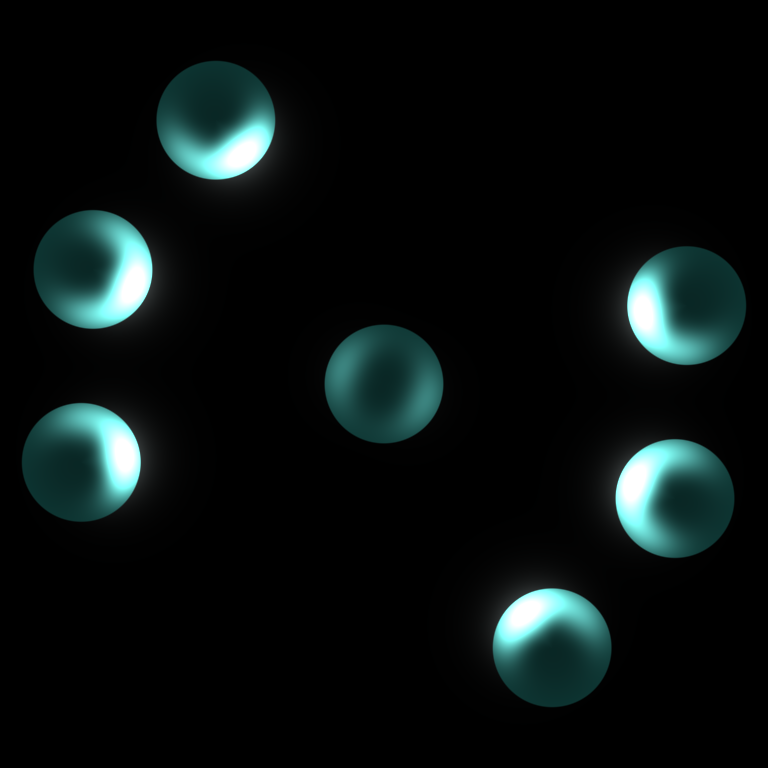
Write a Shadertoy shader that draws this background.

```glsl
#define ORB_RADIUS 0.0773
#define RING_RADIUS 0.4073
#define AXIS_ANGLE -0.375
#define ORB_SPACING 0.6283
#define KEY_LIGHT 2.6
#define NEIGHBOUR_LIGHT 0.6
#define CENTRE_LIGHT 0.42
#define HALO_WIDTH 0.021
#define HALO_STRENGTH 0.085
#define BODY_COLOUR vec3(0.045, 0.185, 0.175)
#define LIGHT_COLOUR vec3(0.45, 0.80, 0.78)
#define HALO_COLOUR vec3(0.92, 1.0, 1.0)

vec2 polar(float angle) {
    return vec2(cos(angle), sin(angle));
}

// Angular falloff around a light direction
float facing(vec2 p, vec2 lightDir, float focus) {
    return exp(focus * (dot(p / max(length(p), 1e-4), lightDir) - 1.0));
}

// Soft crescent just inside the rim, in orb radii
float crescent(vec2 q, vec2 lightDir, float focus) {
    float offset = (length(q) - 0.74) / 0.32;
    return exp(-offset * offset) * facing(q, lightDir, focus);
}

// Sphere body plus the light it receives
vec3 orbSurface(vec2 q, float light) {
    float r2 = dot(q, q);
    return BODY_COLOUR * (0.82 + 0.25 * r2) + LIGHT_COLOUR * light;
}

// Disc coverage with a smooth edge
float orbMask(vec2 p) {
    float blur = 1.0 / iResolution.y;
    return 1.0 - smoothstep(-blur, blur, length(p) - ORB_RADIUS);
}

float halo(vec2 p, vec2 lightDir) {
    float outside = max(length(p) - ORB_RADIUS, 0.0);
    return HALO_STRENGTH * exp(-outside / HALO_WIDTH) * facing(p, lightDir, 2.2);
}

void mainImage(out vec4 fragColor, in vec2 fragCoord) {
    vec2 uv = (fragCoord - 0.5 * iResolution.xy) / iResolution.y;
    vec3 colour = vec3(0.0);

    // Central orb, lit from both groups
    vec2 axis = polar(AXIS_ANGLE);
    vec2 q = uv / ORB_RADIUS;
    float centreLight = CENTRE_LIGHT * (crescent(q, axis, 2.5) + crescent(q, -axis, 2.5));
    vec3 centreSurface = orbSurface(q, centreLight);
    float centreHalo = 0.25 * (halo(uv, axis) + halo(uv, -axis));
    colour += mix(HALO_COLOUR * centreHalo, centreSurface, orbMask(uv));

    // Two opposing groups of three orbs on a ring
    for (int side = -1; side <= 1; side += 2) {
        vec2 groupAxis = axis * float(side);
        float groupAngle = atan(groupAxis.y, groupAxis.x);
        for (int k = -1; k <= 1; k++) {
            float angle = groupAngle + float(k) * ORB_SPACING;
            vec2 centre = RING_RADIUS * polar(angle);
            vec2 p = uv - centre;
            q = p / ORB_RADIUS;

            // Key light from slightly beyond the middle
            vec2 keyDir = normalize(-0.22 * RING_RADIUS * groupAxis - centre);
            float light = KEY_LIGHT * crescent(q, keyDir, 3.5);

            // Weaker light from adjacent orbs in the group
            for (int step = -1; step <= 1; step += 2) {
                if (abs(k + step) > 1) continue;
                vec2 neighbour = RING_RADIUS * polar(angle + float(step) * ORB_SPACING);
                light += NEIGHBOUR_LIGHT * crescent(q, normalize(neighbour - centre), 3.5);
            }

            vec3 glow = HALO_COLOUR * 2.6 * halo(p, keyDir);
            colour += mix(glow, orbSurface(q, light), orbMask(p));
        }
    }

    fragColor = vec4(clamp(colour, 0.0, 1.0), 1.0);
}
```
